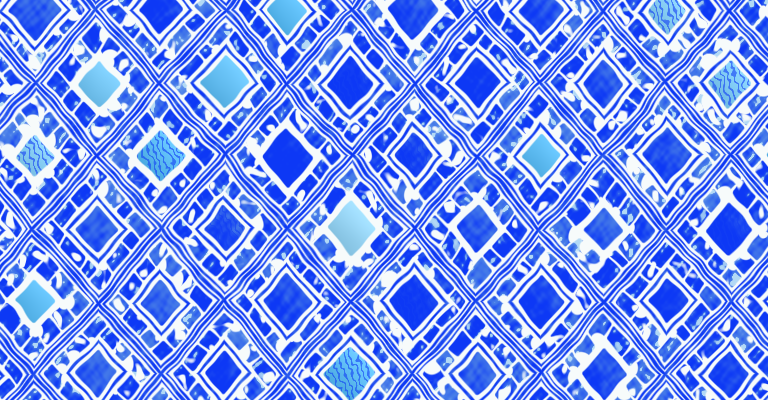
Reproduce this pattern procedurally as a Shadertoy shader.

```glsl
// Irregular lattice of framed blue diamonds with cut panes and striped borders on white

float hash(vec2 p) {
    return fract(sin(dot(p, vec2(127.1, 311.7))) * 43758.55);
}

// Gradient noise, roughly -0.7 to 0.7
float corner(vec2 cell, vec2 f, vec2 o) {
    float a = 6.2832 * hash(cell + o);
    return dot(vec2(cos(a), sin(a)), f - o);
}

float noise(vec2 p) {
    vec2 i = floor(p), f = p - i;
    vec2 u = f * f * f * (f * (f * 6.0 - 15.0) + 10.0);
    return mix(mix(corner(i, f, vec2(0, 0)), corner(i, f, vec2(1, 0)), u.x),
               mix(corner(i, f, vec2(0, 1)), corner(i, f, vec2(1, 1)), u.x), u.y);
}

float roundBox(vec2 p, vec2 halfSize, float r) {
    vec2 d = abs(p) - halfSize + r;
    return length(max(d, 0.0)) + min(max(d.x, d.y), 0.0) - r;
}

// From deep blue through mid blue to pale sky
vec3 blueRamp(float t) {
    vec3 c = mix(vec3(0.05, 0.22, 0.96), vec3(0.27, 0.48, 0.91), smoothstep(0.0, 0.55, t));
    return mix(c, vec3(0.70, 0.85, 0.96), smoothstep(0.5, 1.0, t));
}

void mainImage(out vec4 fragColor, in vec2 fragCoord) {
    vec2 p = fragCoord / iResolution.y;
    float soft = max(0.010, 2.8 / iResolution.y);

    // Hand-drawn wobble, then diagonal lattice coordinates
    vec2 w = p + 0.010 * vec2(noise(p * 6.0), noise(p * 6.0 + 31.0));
    w += 0.006 * vec2(noise(p * 19.0 + 7.0), noise(p * 19.0 + 53.0));
    vec2 s = (w - vec2(1.035, 0.61)) / vec2(0.158, 0.182);
    vec2 uv = 0.5 * vec2(s.x + s.y, s.x - s.y);
    vec2 id = round(uv), q = uv - id;
    float edge = max(abs(q.x), abs(q.y));

    float core = mix(0.155, 0.215, hash(id + 3.0));
    float framed = step(0.3, hash(id + 11.0));
    float inner = core + mix(0.06, 0.10, framed);
    float outer = 0.43;
    float streak = noise(uv * vec2(5.0, 17.0)) + 0.6 * noise(uv * vec2(19.0, 6.0) + 9.0);

    vec3 white = vec3(0.97, 0.985, 0.985);
    vec3 color = white;

    // Striped borders between cells, swelling and thinning
    float swell = 0.008 * noise(uv * 4.0 + 17.0);
    float stripes = min(abs(edge - 0.5) - 0.016, abs(edge - 0.457) - 0.010) - swell;
    color = mix(color, blueRamp(0.12 + 0.3 * streak), smoothstep(soft, -soft, stripes));

    // Pinwheel of four arms, each cut into three panes
    vec2 r = q;
    for (int k = 0; k < 4; k++) {
        vec2 key = id * 5.0 + float(k) * 1.7;
        float cutA = -outer + 0.25 + 0.10 * (hash(key) - 0.5);
        float cutB = inner - 0.22 + 0.14 * (hash(key + 0.6) - 0.5);
        float lo = r.x < cutA ? -outer : (r.x < cutB ? cutA : cutB);
        float hi = r.x < cutA ? cutA : (r.x < cutB ? cutB : inner);
        float pick = hash(key + lo);

        vec2 mid = 0.5 * vec2(lo + hi, inner + outer);
        vec2 size = 0.5 * vec2(hi - lo, outer - inner);
        vec2 local = r - mid;
        local.x += 0.25 * (pick - 0.5) * local.y;
        float pane = roundBox(local, size - 0.013, 0.02);

        // Curved bites taken out of some panes
        vec2 biteAt = size * vec2(pick > 0.5 ? 1.0 : -1.0, -1.0);
        float bite = 0.13 * hash(key + hi) - length(local - biteAt);
        pane = max(pane, pick > 0.4 ? bite : pane);
        pane = max(pane, 0.12 * (noise(uv * 7.0 + 71.0) - 0.30));

        float tone = 0.50 * pick * pick + 0.45 * streak + 0.4 * local.y + 0.05;
        tone += 0.55 * smoothstep(0.28, 0.5, streak);
        color = mix(color, blueRamp(tone), smoothstep(soft, -soft, pane));
        r = vec2(r.y, -r.x);
    }

    // Thin frame around the central diamond
    float frame = abs(edge - core - 0.055) - 0.014 - swell;
    color = mix(color, blueRamp(0.15 + 0.3 * streak), framed * smoothstep(soft, -soft, frame));

    // Central diamond: deep, mid or cyan, some with fine hatching
    float kind = hash(id + 23.0);
    vec3 fill = blueRamp(0.55 * kind + 0.25 * streak + 0.5 * q.x);
    vec3 cyan = mix(vec3(0.28, 0.70, 0.95), vec3(0.62, 0.84, 0.95), hash(id + 29.0));
    fill = mix(fill, cyan + 0.35 * q.x, step(0.62, kind));
    float hatch = smoothstep(0.2, 0.9, sin(95.0 * (q.x + 0.4 * q.y) + 5.0 * streak));
    fill = mix(fill, blueRamp(0.1), 0.6 * hatch * step(0.8, hash(id + 37.0)));
    float diamond = roundBox(q, vec2(core), 0.025);
    color = mix(color, fill, smoothstep(soft, -soft, diamond));

    fragColor = vec4(clamp(color, 0.0, 1.0), 1.0);
}
```
